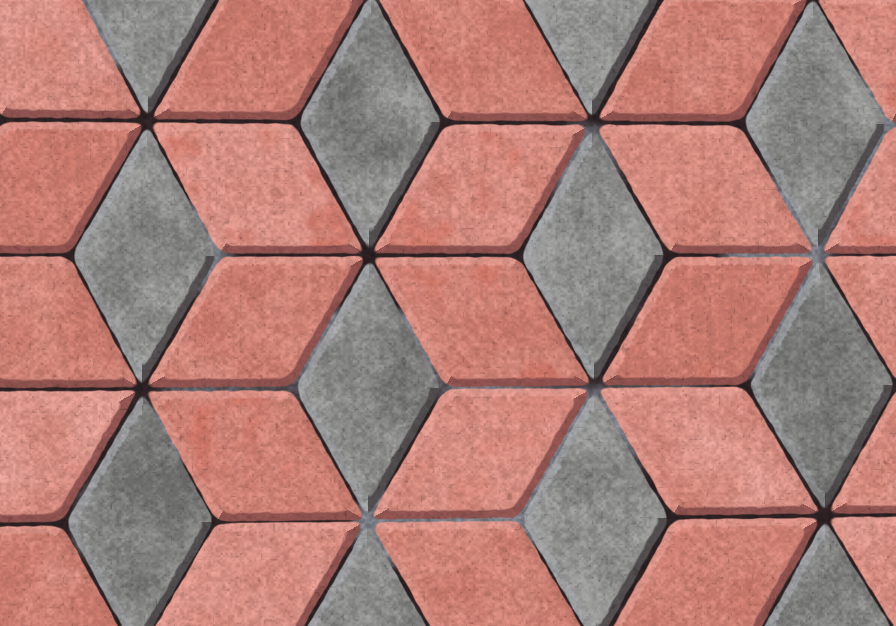
Write a WebGL 2 fragment shader that draws this pattern.

```glsl
#version 300 es
precision highp float;
// Rhombus concrete pavers: grey upright diamonds between leaning red tiles, with bevels and dark joints.

#define COLUMN 0.360               // spacing of diamond columns, in canvas heights
#define ROW 0.2117                 // height of one red band
#define ORIGIN vec2(0.2295, 0.593) // centre of the reference diamond
#define JOINT 0.0026               // half width of a joint
#define BEVEL 0.0125               // width of the chamfered rim
#define ROUNDING 0.017             // softness of the tile corners
#define JITTER 0.003               // misplacement of each tile
#define TAPER 0.04                 // narrowing of the view towards the top
#define GRAIN 260.0                // frequency of the concrete grain

uniform vec2 u_resolution;
out vec4 fragColor;

const vec3 RED = vec3(0.80, 0.50, 0.45);
const vec3 RED_PALE = vec3(0.87, 0.60, 0.56);
const vec3 RED_WORN = vec3(0.78, 0.42, 0.36);
const vec3 RED_SHADE = vec3(0.53, 0.30, 0.29);
const vec3 GREY = vec3(0.455, 0.455, 0.45);
const vec3 GREY_PALE = vec3(0.585, 0.585, 0.58);
const vec3 GREY_SHADE = vec3(0.29, 0.27, 0.28);
const vec3 GREY_RIM = vec3(0.64, 0.65, 0.67);
const vec3 JOINT_DARK = vec3(0.17, 0.125, 0.135);
const vec3 JOINT_SAND = vec3(0.60, 0.63, 0.68);
const vec2 LIGHT = vec2(-0.75, 0.66);

float hash(vec2 p) {
    return fract(sin(dot(p, vec2(127.1, 311.7))) * 43758.5453);
}

float noise(vec2 p) {
    vec2 i = floor(p), f = fract(p);
    f = f * f * (3.0 - 2.0 * f);
    return mix(mix(hash(i), hash(i + vec2(1, 0)), f.x),
               mix(hash(i + vec2(0, 1)), hash(i + vec2(1, 1)), f.x), f.y);
}

float fbm(vec2 p) {
    float sum = 0.0, gain = 0.5;
    for (int i = 0; i < 4; i++) {
        sum += gain * noise(p);
        p = p * 2.03 + 17.3;
        gain *= 0.5;
    }
    return sum / 0.9375;
}

float smoothMax(float a, float b, float k) {
    float h = max(k - abs(a - b), 0.0) / k;
    return max(a, b) + 0.25 * h * h * k;
}

void main() {
    vec2 p = gl_FragCoord.xy / u_resolution.y;
    float pixel = 1.0 / u_resolution.y;

    // Slight perspective, then lattice coordinates
    vec2 view = p;
    view.x = 0.746 + (p.x - 0.746) * (1.0 + TAPER * (p.y - 0.5));
    vec2 q = (view - ORIGIN) / vec2(COLUMN, ROW);
    q.y *= 1.0 + 0.025 * (p.x - 0.72);

    // Nearest grey diamond; odd columns are shifted by one band
    float halfWidth = COLUMN / 3.0;
    vec2 centre = vec2(floor(q.x + 0.5), 0.0);
    float parity = mod(centre.x, 2.0);
    centre.y = 2.0 * floor((q.y - parity) * 0.5 + 0.5) + parity;
    vec2 local = (q - centre) * vec2(COLUMN, ROW);
    bool isGrey = abs(local.x) / halfWidth + abs(local.y) / ROW < 1.0;

    // Edge normals and half extents of the tile
    vec2 slant = normalize(vec2(ROW, halfWidth));
    vec2 normalA = slant, normalB = slant * vec2(1, -1);
    float extentA = halfWidth * slant.x, extentB = extentA;
    if (!isGrey) {
        vec2 cell = floor(q);
        centre = cell + 0.5;
        local = (q - centre) * vec2(COLUMN, ROW);
        if (mod(cell.x + cell.y, 2.0) > 0.5) normalA = normalB;
        normalB = vec2(0, 1);
        extentB = 0.5 * ROW;
    }

    // Rounded tile outline, misplaced and chipped a little
    float seed = hash(centre + 3.7), seed2 = hash(centre + 41.3);
    local += (vec2(seed, seed2) - 0.5) * JITTER;
    float sideA = dot(local, normalA), sideB = dot(local, normalB);
    float edgeA = abs(sideA) - extentA, edgeB = abs(sideB) - extentB;
    float edge = smoothMax(edgeA, edgeB, ROUNDING) + JOINT;
    edge += (noise(p * 75.0) - 0.5) * 0.0022;

    // Concrete face: mottling, tone per tile, grain and pores
    float mottle = fbm(p * 13.0 + seed * 50.0);
    float grain = noise(p * GRAIN) + noise(p * GRAIN * 0.53 + 9.0) - 1.0;
    float pore = smoothstep(0.80, 0.95, noise(p * GRAIN * 0.8 + 31.0));
    float tone = (mottle - 0.5) * 1.6 + (seed - 0.5) * 0.9 + grain * 0.35;
    vec3 face;
    if (isGrey) {
        float bloom = smoothstep(-0.055, -0.01, edge) * mottle * 0.5;
        face = mix(GREY, GREY_PALE, clamp(0.45 + tone + bloom, -0.2, 1.2));
    } else {
        face = mix(RED, RED_PALE, clamp(0.28 + tone, -0.3, 1.2));
        float worn = smoothstep(0.5, 0.75, mottle) * smoothstep(0.45, 0.8, seed2);
        face = mix(face, RED_WORN, 0.75 * worn);
    }

    // Chamfer lit from the upper left
    vec2 facing = edgeA > edgeB ? normalA * sign(sideA) : normalB * sign(sideB);
    float lit = dot(facing, LIGHT);
    float rim = smoothstep(-BEVEL - 0.002, -BEVEL + 0.002, edge + grain * 0.002);
    vec3 shade = isGrey ? GREY_SHADE : RED_SHADE;
    vec3 glow = isGrey ? GREY_RIM : RED_PALE * 1.02;
    face = mix(face, shade, rim * 0.9 * smoothstep(0.25, 0.6, -lit));
    face = mix(face, glow, rim * 0.65 * smoothstep(0.0, 0.6, lit));
    face *= 1.0 + 0.10 * grain - 0.13 * pore;

    // Joint: deep shadow with a few patches of pale sand
    float sand = smoothstep(0.70, 0.84, noise(p * 6.5 + 4.0));
    vec3 joint = mix(JOINT_DARK, JOINT_SAND, sand * 0.7) * (1.0 + 0.25 * grain);
    float cover = 1.0 - smoothstep(-pixel, pixel, edge);
    fragColor = vec4(mix(joint, face, cover), 1.0);
}
```
